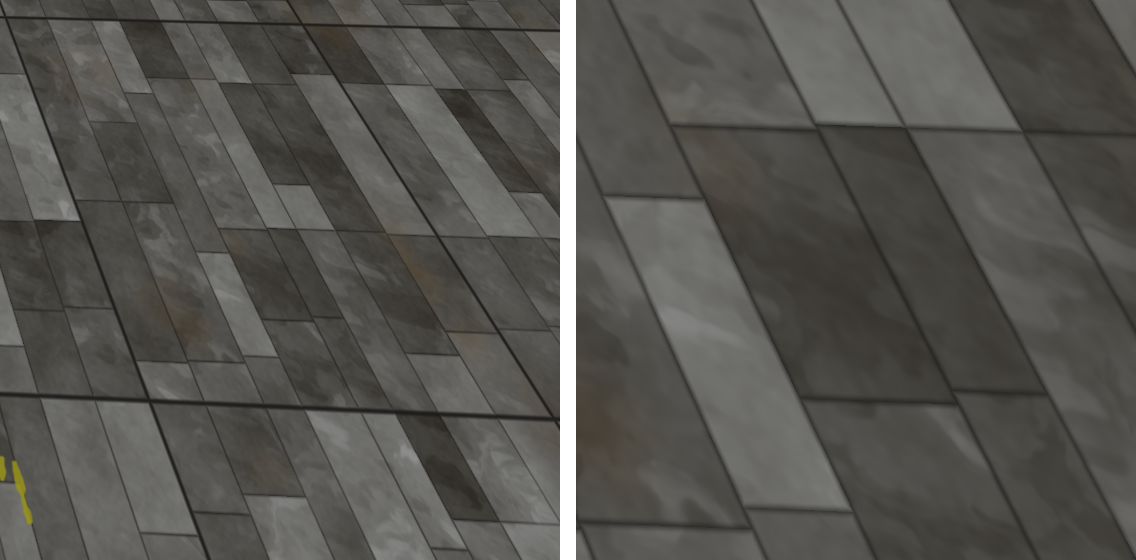
Left: the whole. Right: its middle third, enlarged.
This texture is drawn by a three.js fragment shader. Its source:

```glsl
varying vec2 vUv;

// Perspective of the floor: columns of the slab-to-canvas projection
const vec3 ACROSS = vec3(0.5212, -0.0286, -0.0164);
const vec3 DOWN = vec3(0.1884, -0.7579, -0.2568);
const vec3 CORNER = vec3(0.010, 0.969, 1.0);

// Slab layout: strip edges, cross cuts of each strip, tone of each piece
const float EDGE[9] = float[9](0.0, 0.14, 0.29, 0.385, 0.525, 0.61, 0.72, 0.86, 1.0);
const vec3 CUTS[8] = vec3[8](
  vec3(0.55, 0.92, 1.0), vec3(0.33, 0.55, 0.915), vec3(0.24, 0.67, 0.90), vec3(0.19, 0.61, 0.82),
  vec3(0.19, 0.605, 0.81), vec3(0.20, 0.49, 0.605), vec3(0.20, 0.605, 0.88), vec3(0.165, 0.61, 0.83));
const vec4 TONES[8] = vec4[8](
  vec4(0.31, 0.29, 0.40, 0.40), vec4(0.40, 0.30, 0.29, 0.33),
  vec4(0.40, 0.35, 0.45, 0.36), vec4(0.25, 0.33, 0.28, 0.31),
  vec4(0.38, 0.45, 0.28, 0.30), vec4(0.40, 0.27, 0.40, 0.29),
  vec4(0.30, 0.28, 0.29, 0.41), vec4(0.27, 0.39, 0.29, 0.35));
const vec2 ROW_SHIFT = vec2(3.0, 6.0);

const float SLAB_JOINT = 0.0045;
const float STRIP_JOINT = 0.0014;
const float SOFTNESS = 0.004;
const float MOTTLE = 0.17;
const float CLEFT = 0.09;
const float GRAIN = 0.025;
const float HAZE = 0.05;

const vec3 DARK_STONE = vec3(0.23, 0.22, 0.20);
const vec3 LIGHT_STONE = vec3(0.46, 0.46, 0.45);
const vec3 JOINT_COLOR = vec3(0.11, 0.105, 0.10);
const vec3 RUST_COLOR = vec3(0.34, 0.27, 0.17);
const vec3 PAINT_COLOR = vec3(0.60, 0.58, 0.10);
const vec2 RUST_CENTER = vec2(0.885, 0.71);
const vec2 RUST_SIZE = vec2(0.055, 0.13);

float hash(vec2 p) {
  return fract(sin(dot(p, vec2(12.9898, 78.233))) * 43758.5453);
}

float noise(vec2 p) {
  vec2 i = floor(p), f = fract(p);
  f = f * f * (3.0 - 2.0 * f);
  return mix(mix(hash(i), hash(i + vec2(1.0, 0.0)), f.x),
             mix(hash(i + vec2(0.0, 1.0)), hash(i + vec2(1.0)), f.x), f.y);
}

float fbm(vec2 p) {
  float sum = 0.0, amp = 0.5;
  for (int i = 0; i < 4; i++) {
    sum += amp * noise(p);
    p = mat2(1.6, 1.2, -1.2, 1.6) * p + 7.3;
    amp *= 0.5;
  }
  return sum;
}

float segment(vec2 p, vec2 a, vec2 b) {
  vec2 ab = b - a;
  return length(p - a - ab * clamp(dot(p - a, ab) / dot(ab, ab), 0.0, 1.0));
}

float line(float dist, float halfWidth) {
  return 1.0 - smoothstep(halfWidth - SOFTNESS, halfWidth + SOFTNESS, dist);
}

void main() {
  // Canvas to floor, one unit per slab
  vec3 p = vec3(vUv, 1.0);
  vec2 ground = vec2(dot(cross(DOWN, CORNER), p), dot(cross(CORNER, ACROSS), p))
              / dot(cross(ACROSS, DOWN), p);
  vec2 slab = floor(ground);
  vec2 cell = fract(ground);

  // Strip, then piece within the strip
  int strip = 0;
  float stripDist = 1.0;
  for (int i = 0; i < 8; i++) {
    if (cell.x >= EDGE[i]) {
      strip = i;
      stripDist = min(cell.x - EDGE[i], EDGE[i + 1] - cell.x);
    }
  }
  int row = int(mod(float(strip) + dot(slab, ROW_SHIFT) + 0.5, 8.0));
  vec3 cuts = CUTS[row];
  float piece = dot(step(cuts, vec3(cell.y)), vec3(1.0));
  vec3 cutDist = abs(cell.y - cuts);
  float pieceDist = min(stripDist, min(cutDist.x, min(cutDist.y, cutDist.z)));
  vec2 id = slab * 8.0 + vec2(float(strip), piece);
  float seed = hash(id + 3.7);

  // Cleft stone surface, rougher on some pieces
  vec2 q = ground + seed * 17.0;
  float cloud = fbm(q * vec2(9.0, 8.0));
  float ridge = fbm(mat2(14.0, 6.0, -9.0, 17.0) * q + 2.5 * cloud);
  float cleft = smoothstep(0.56, 0.74, ridge) - 0.6 * smoothstep(0.42, 0.28, ridge);
  float tone = TONES[row][int(piece)] + 0.03 * (seed - 0.5);
  tone += MOTTLE * (cloud - 0.47) + CLEFT * cleft * mix(0.25, 1.0, hash(id + 9.1));
  tone += GRAIN * (noise(ground * 110.0) - 0.5) + HAZE * (0.5 - vUv.y);
  vec3 color = mix(DARK_STONE, LIGHT_STONE, (tone - 0.22) / 0.24);

  // Rust stains
  vec2 r = (ground - RUST_CENTER) / RUST_SIZE;
  float rust = exp(-dot(r, r)) * smoothstep(0.2, 0.6, cloud);
  rust += 0.4 * smoothstep(0.55, 0.8, fbm(ground * 5.0 + 21.0));
  color = mix(color, RUST_COLOR, 0.6 * min(rust, 1.0));

  // Joints: thin between pieces, heavy between slabs
  vec2 border = min(cell, 1.0 - cell);
  float thin = line(pieceDist, STRIP_JOINT) * mix(0.5, 0.9, noise(ground * 6.0));
  float heavy = line(min(border.x, border.y), SLAB_JOINT);
  color = mix(color, JOINT_COLOR, max(thin, 0.92 * heavy));

  // Worn paint strokes
  float stroke = min(segment(vUv, vec2(0.026, 0.173), vec2(0.052, 0.069)),
                     segment(vUv, vec2(0.002, 0.180), vec2(0.004, 0.145)));
  stroke += 0.006 * (noise(vUv * 70.0) - 0.5);
  color = mix(color, PAINT_COLOR, 0.85 * (1.0 - smoothstep(0.003, 0.008, stroke)));

  gl_FragColor = vec4(color, 1.0);
}
```
